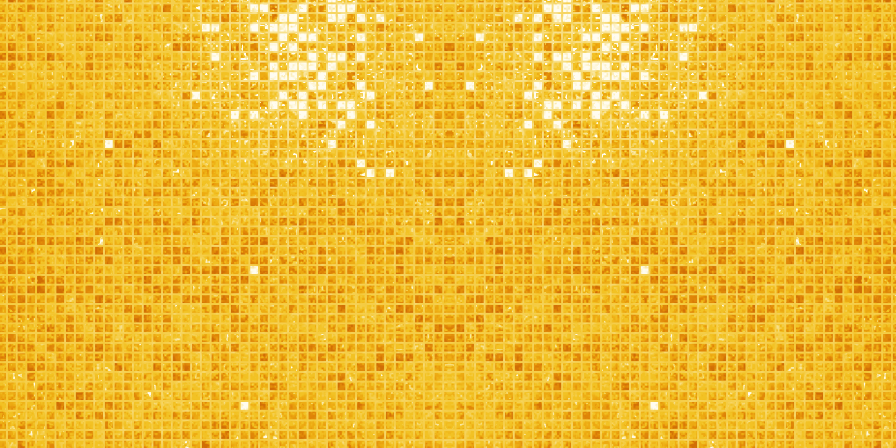
Reproduce this texture procedurally as a Shadertoy shader.

```glsl
// Mirrored wall of small gold glass mosaic tiles with two glittering highlights.

float hash(vec2 p) {
    vec3 q = fract(vec3(p.xyx) * 0.1031);
    q += dot(q, q.yzx + 33.33);
    return fract((q.x + q.y) * q.z);
}

float noise(vec2 p) {
    vec2 i = floor(p), f = fract(p);
    f = f * f * (3.0 - 2.0 * f);
    return mix(mix(hash(i), hash(i + vec2(1, 0)), f.x),
               mix(hash(i + vec2(0, 1)), hash(i + vec2(1, 1)), f.x), f.y);
}

// Light level from 0 (deep amber) to 1 (white glint)
vec3 goldRamp(float t) {
    vec3 c = mix(vec3(0.82, 0.43, 0.02), vec3(0.88, 0.53, 0.03), smoothstep(0.0, 0.2, t));
    c = mix(c, vec3(0.93, 0.67, 0.07), smoothstep(0.2, 0.38, t));
    c = mix(c, vec3(0.95, 0.76, 0.14), smoothstep(0.38, 0.52, t));
    c = mix(c, vec3(0.96, 0.81, 0.30), smoothstep(0.55, 0.7, t));
    c = mix(c, vec3(0.97, 0.88, 0.55), smoothstep(0.7, 0.82, t));
    return mix(c, vec3(1.0, 0.99, 0.94), smoothstep(0.82, 1.0, t));
}

void mainImage(out vec4 fragColor, in vec2 fragCoord) {
    const float rows = 46.2;
    vec2 p = fragCoord / iResolution.y;
    float side = abs(p.x - 0.5016 * iResolution.x / iResolution.y);

    // Square grid, mirrored about a slightly wider centre column
    vec2 grid = vec2(side, p.y) * rows + vec2(0.37, 0.15);
    vec2 cell = floor(grid), f = fract(grid) - 0.5;
    if (cell.x < 0.5) f.x = max(f.x, 0.0);
    vec2 seed = cell + 17.0;
    vec2 centre = (cell + vec2(0.13, 0.35)) / rows;

    // Broad lighting: highlight patch, dim middle band, shaded outer edge
    vec2 h = (centre - vec2(0.33, 0.90)) / vec2(0.24, 0.27);
    float glow = exp(-dot(h, h));
    float band = exp(-pow((centre.y - 0.38) / 0.16, 2.0));
    float shade = 0.04 * smoothstep(0.6, 1.0, centre.x) + 0.05 * band;

    // Tone of each tile, with occasional dark and glinting ones
    float pick = hash(seed);
    float tone = 0.46 - shade + 0.28 * (hash(seed + 71.3) - 0.5);
    tone += 0.05 * glow;
    tone -= 0.18 * step(pick, 0.14 + 0.10 * band);
    float glint = step(1.0 - 0.45 * glow * glow - 0.001, hash(seed + 129.7));
    tone = mix(tone, 0.97, glint);

    // Rippled glass, lit along the top left and shaded below
    float ripple = noise(f * 4.5 + seed * 7.31) - 0.5;
    float rough = 0.18 + 0.32 * hash(seed + 43.1);
    tone += rough * ripple * (1.0 - 0.5 * glint);
    tone += 0.10 * (f.y - f.x) * (1.0 - glint);
    float spark = smoothstep(0.68, 0.88, noise(f * 3.6 + seed * 3.77));
    tone += spark * (0.12 + 0.4 * glow + 0.22 * step(0.85, pick));

    // Pale joints, brighter close to the highlight
    float joint = 0.69 + 0.11 * glow + 0.16 * (noise(grid * 2.3) - 0.5);
    joint -= 0.04 * smoothstep(0.7, 1.0, centre.x);
    vec2 edge = 0.5 - abs(f);
    float soft = 0.5 * rows / iResolution.y;
    vec2 inside = smoothstep(0.10 - soft, 0.10 + soft, edge);

    vec3 colour = mix(goldRamp(joint), goldRamp(clamp(tone, 0.0, 1.0)), inside.x * inside.y);
    fragColor = vec4(colour, 1.0);
}
```
